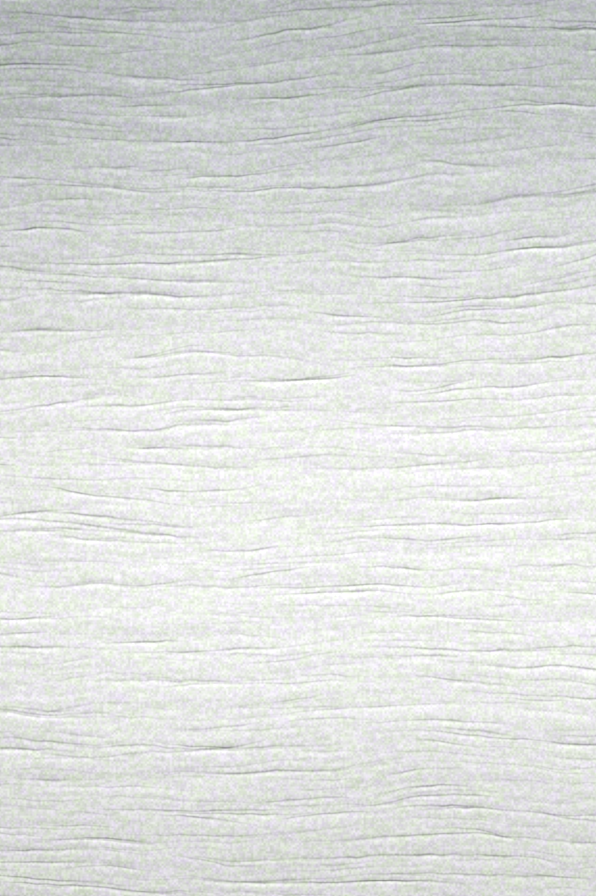
Reproduce this texture procedurally as a Shadertoy shader.

```glsl
// White plaster wall combed with fine, nearly horizontal creases under soft light.

float hash(vec2 p) {
    vec3 q = fract(p.xyx * vec3(0.1031, 0.1030, 0.0973));
    q += dot(q, q.yzx + 33.33);
    return fract((q.x + q.y) * q.z);
}

float noise(vec2 p) {
    vec2 i = floor(p), f = fract(p);
    f = f * f * (3.0 - 2.0 * f);
    return mix(mix(hash(i), hash(i + vec2(1, 0)), f.x),
               mix(hash(i + vec2(0, 1)), hash(i + vec2(1, 1)), f.x), f.y);
}

// Brightness change from one layer of tapered creases, one per cell.
float creases(vec2 p, vec2 cell, float seed, float pixel) {
    vec2 q = p / cell;
    float shade = 0.0;
    for (int j = -1; j <= 1; j++) {
        float row = floor(q.y) + float(j);
        float x = q.x + 7.0 * hash(vec2(row + 50.0, seed));
        vec2 id = vec2(floor(x) + 20.0, row + 50.0) + seed * 17.0;
        float t = fract(x);
        float lean = 1.1 * (hash(id + 3.1) - 0.5) + 0.5 * (p.y - 0.4);
        float bend = 1.6 * (hash(id + 5.7) - 0.5);
        float curve = row + 0.2 + 0.6 * hash(id) + lean * (t - 0.5) + bend * (t - 0.5) * (t - 0.5);
        float d = (q.y - curve) * cell.y;

        // Depth swells to a peak, and varies along the crease.
        float peak = 0.25 + 0.5 * hash(id + 8.3);
        float depth = smoothstep(0.0, peak, t) * (1.0 - smoothstep(peak, 1.0, t));
        depth *= mix(0.22, 1.0, pow(hash(id + 11.9), 2.2));
        depth *= 0.45 + 0.9 * noise(vec2(p.x * 38.0, row + seed * 9.0));
        float width = max(0.0013, 0.65 * pixel);
        float s = d / 0.0048;
        float lip = (d + 0.0030) / 0.0020;
        shade -= 0.19 * depth * exp(-d * d / (width * width));
        shade -= 0.050 * depth * s * exp(-s * s);
        shade += 0.050 * depth * exp(-lip * lip);
    }
    return shade;
}

void mainImage(out vec4 fragColor, in vec2 fragCoord) {
    vec2 p = fragCoord / iResolution.y;
    float side = fragCoord.x / iResolution.x;
    float pixel = 1.0 / iResolution.y;

    // Broad light: bright band below the middle, dim top and left.
    float light = 0.945 - 0.20 * smoothstep(0.48, 1.05, p.y);
    light -= 0.09 * (1.0 - smoothstep(0.0, 0.33, p.y));
    light -= 0.035 * (1.0 - smoothstep(0.0, 0.35, side)) * (0.3 + p.y);

    // Creases of several lengths, following a gently wavy, rough surface.
    vec2 w = p;
    w.y += 0.022 * noise(p * vec2(4.0, 7.0)) + 0.006 * noise(p * vec2(19.0, 28.0));
    w.y += 0.0018 * noise(p * vec2(75.0, 90.0));
    float relief = 0.0;
    for (int i = 0; i < 5; i++) {
        float k = float(i);
        vec2 cell = vec2(0.46 - 0.08 * k, 0.042 - 0.004 * k);
        relief += creases(w + vec2(0.13, 0.017) * k, cell, k + 1.0, pixel);
    }

    // Soft ridges and fine combing between creases, lit from below.
    vec2 ridge = w * vec2(6.0, 52.0);
    relief += 0.06 * (noise(ridge) - noise(ridge + vec2(0.0, 0.35)));
    vec2 fine = w * vec2(40.0, 190.0);
    relief += 0.045 * (noise(fine) - noise(fine + vec2(0.0, 0.6)));

    // Plaster grain and its green and violet flecks.
    float grain = 0.085 * (noise(p * 430.0) - 0.5) + 0.040 * (noise(p * 210.0 + 9.0) - 0.5);
    float fleck = noise(p * 330.0 + 40.0) + noise(p * 150.0 + 80.0) - 1.0;

    vec3 tint = mix(vec3(-0.002, 0.005, -0.006), vec3(-0.013, 0.007, 0.004), smoothstep(0.5, 1.0, p.y));
    vec3 color = vec3(light + relief + grain) + tint + fleck * vec3(0.026, -0.016, 0.072);
    fragColor = vec4(clamp(color, 0.0, 1.0), 1.0);
}
```
